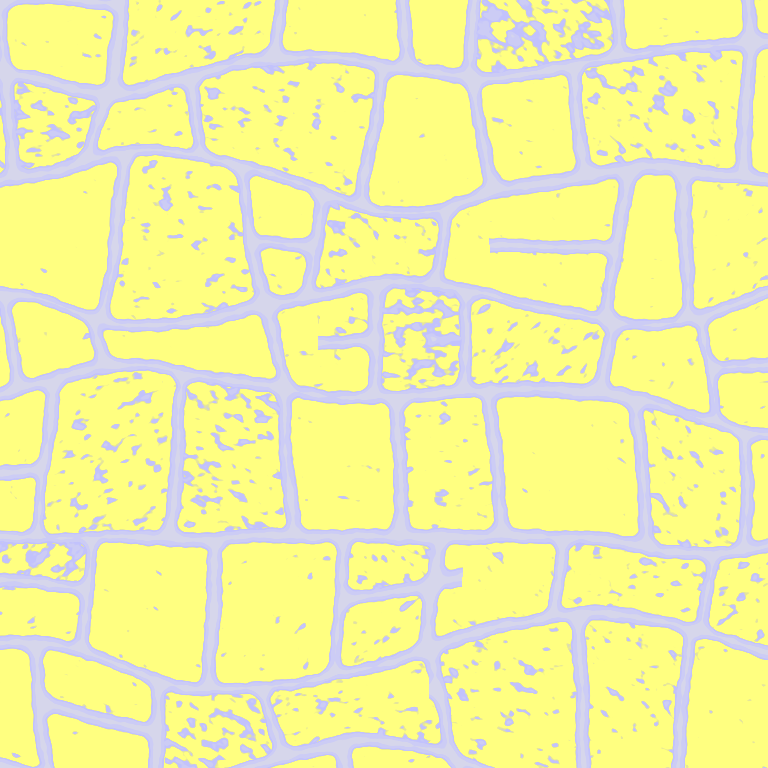
Reproduce this texture procedurally as a Shadertoy shader.

```glsl
// Irregular yellow stone masonry with pale lavender mortar and pitted faces
#define ROWS 6.5
#define COLUMNS 6.3
#define JOINT_HALF_WIDTH 0.0092
#define CORNER_RADIUS 0.022
#define PIT_FREQUENCY 56.0
#define PIT_DEPTH 0.008
#define SPLIT_CHANCE 0.22
#define STONE vec3(1.00, 1.00, 0.50)
#define RIM vec3(0.90, 0.90, 0.60)
#define MORTAR_EDGE vec3(0.76, 0.76, 0.99)
#define MORTAR vec3(0.80, 0.80, 0.96)
#define MORTAR_PALE vec3(0.84, 0.84, 0.92)

float hash(vec2 p) {
    vec3 q = fract(vec3(p.xyx) * 0.1031);
    q += dot(q, q.yzx + 33.33);
    return fract((q.x + q.y) * q.z);
}

vec2 gradient(vec2 cell) {
    float angle = 6.2832 * hash(cell + 17.0);
    return vec2(cos(angle), sin(angle));
}

// Gradient noise, roughly -0.7 to 0.7
float noise(vec2 p) {
    vec2 i = floor(p), f = p - i;
    vec2 u = f * f * f * (f * (f * 6.0 - 15.0) + 10.0);
    vec2 e = vec2(0.0, 1.0);
    float a = dot(gradient(i), f);
    float b = dot(gradient(i + e.yx), f - e.yx);
    float c = dot(gradient(i + e.xy), f - e.xy);
    float d = dot(gradient(i + e.yy), f - e.yy);
    return mix(mix(a, b, u.x), mix(c, d, u.x), u.y);
}

// Wavy bed joint below a row, in row units
float rowEdge(float row, float x) {
    return row + 0.7 * noise(vec2(x * 2.8, row * 5.37 + 3.2));
}

// Leaning upright joint left of a column, in column units
float columnEdge(float column, float row, float v) {
    vec2 id = vec2(column, row);
    float shift = 0.6 * (hash(id + 5.0) - 0.5);
    float lean = 0.4 * (hash(id + 61.0) - 0.5);
    return column + shift + lean * (v - 0.5);
}

// Returns distance to the nearest joint (x) and the stone id (yz)
vec3 masonry(vec2 p) {
    float y = p.y * ROWS;
    float row = floor(y);
    if (y < rowEdge(row, p.x)) row -= 1.0;
    else if (y > rowEdge(row + 1.0, p.x)) row += 1.0;
    float low = rowEdge(row, p.x), high = rowEdge(row + 1.0, p.x);
    float v = (y - low) / (high - low);

    float x = p.x * COLUMNS + 7.0 * hash(vec2(row, 9.0));
    float column = floor(x);
    if (x < columnEdge(column, row, v)) column -= 1.0;
    else if (x > columnEdge(column + 1.0, row, v)) column += 1.0;
    float left = columnEdge(column, row, v);
    float right = columnEdge(column + 1.0, row, v);

    vec2 gap = vec2(min(x - left, right - x) / COLUMNS,
                    min(y - low, high - y) / ROWS);
    vec2 id = vec2(column, row);

    // Some tall stones become a stack of two
    if (hash(id + 23.0) < SPLIT_CHANCE && high - low > 0.85) {
        float middle = mix(low, high, 0.4 + 0.2 * hash(id + 31.0));
        gap.y = min(gap.y, abs(y - middle) / ROWS);
        id += y > middle ? 100.0 : 0.0;
    }
    float d = CORNER_RADIUS - length(max(CORNER_RADIUS - gap, 0.0));
    return vec3(d, id);
}

// Depth of the pits on one stone face, positive inside a pit
float pits(vec2 p, vec2 id) {
    float wear = hash(id + 43.0);
    float angle = 1.4 * (hash(id + 71.0) - 0.5);
    float c = cos(angle), s = sin(angle);
    vec2 q = mat2(c, -s, s, c) * p * vec2(PIT_FREQUENCY);
    q = q * vec2(0.78, 1.25) + id * 3.7;
    float grain = noise(q) + 0.5 * noise(q * 2.1 + 8.0);
    float patches = 0.35 * noise(p * 13.0 + id);
    float threshold = mix(0.62, 0.08, wear * wear);
    return (grain + patches * wear - threshold) * PIT_DEPTH;
}

void mainImage(out vec4 fragColor, in vec2 fragCoord) {
    vec2 p = fragCoord / iResolution.y;

    // Hand-cut wobble of the joints
    vec2 wobble = vec2(noise(p * 10.0), noise(p * 10.0 + 40.0));
    vec3 wall = masonry(p + 0.007 * wobble);
    float width = JOINT_HALF_WIDTH + 0.004 * noise(p * 6.0 + 20.0);
    float rough = 0.0028 * noise(p * 55.0) + 0.0012 * noise(p * 120.0);
    float depth = max(width - wall.x + rough, pits(p, wall.yz));

    // Mortar is bluest at its border and palest along its middle
    float streak = depth + 0.003 * noise(p * 38.0 + 11.0);
    vec3 mortar = mix(MORTAR_EDGE, MORTAR, smoothstep(0.0014, 0.0026, depth));
    mortar = mix(mortar, MORTAR_PALE, smoothstep(0.0058, 0.0072, streak));

    // Thin dull rim between stone and mortar
    float soft = 0.4 / iResolution.y;
    vec3 color = mix(STONE, RIM, smoothstep(-soft, 0.0, depth));
    color = mix(color, mortar, smoothstep(0.0, soft, depth));
    fragColor = vec4(color, 1.0);
}
```
